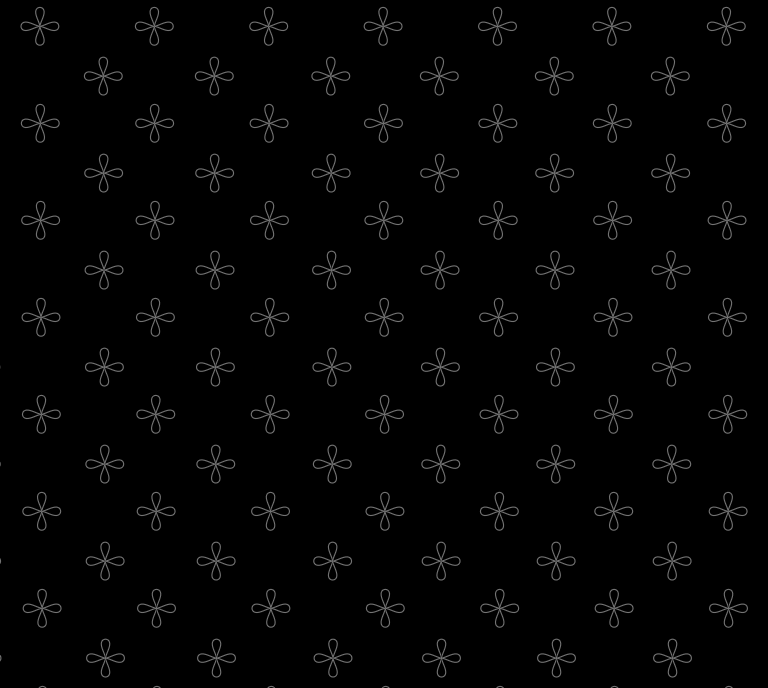
Reproduce this pattern procedurally as a WebGL 1 fragment shader.

```glsl
precision highp float;
// Draws staggered rows of thin grey four-petal flower outlines on black.

uniform vec2 u_resolution;

const float PI = 3.14159265;
const float CANVAS_WIDTH = 768.0;   // design units across the canvas
const float ROW_PITCH = 97.0;
const float ROW_DRIFT = 0.0038;     // sideways slip per unit of descent
const float PETAL_LENGTH = 18.9;
const float PETAL_SWELL = 6.5;
const float LINE_HALF_WIDTH = 0.56;
const vec3 LINE_COLOR = vec3(0.45);
const int PETAL_STEPS = 16;

float segmentDistance(vec2 p, vec2 a, vec2 b) {
  vec2 ab = b - a;
  float t = clamp(dot(p - a, ab) / dot(ab, ab), 0.0, 1.0);
  return length(p - a - ab * t);
}

// Upper half of a teardrop, from the flower centre (0) to its tip (PI / 2)
vec2 petalPoint(float angle, float reach, float swell) {
  float s = sin(angle);
  return vec2(reach * s * s, 2.0 * swell * s * s * s * cos(angle));
}

// Fold into one eighth, then measure to half a petal outline
float flowerDistance(vec2 p, float reach, float swell) {
  p = abs(p);
  if (p.y > p.x) p = p.yx;
  float nearest = 1000.0;
  vec2 previous = vec2(0.0);
  for (int i = 1; i <= PETAL_STEPS; i++) {
    float angle = 0.5 * PI * float(i) / float(PETAL_STEPS);
    vec2 current = petalPoint(angle, reach, swell);
    nearest = min(nearest, segmentDistance(p, previous, current));
    previous = current;
  }
  return nearest;
}

// Uneven column spacing as a short sine series, with wider outer gaps
float columnShift(float column) {
  vec4 waves = sin(column * PI / 5.0 * vec4(1.0, 2.0, 3.0, 4.0));
  float outerGap = min(column, 0.0) + max(column - 5.0, 0.0);
  return dot(waves, vec4(-2.51, 1.23, -1.08, -1.82)) + 12.5 * outerGap;
}

// Position relative to the nearest flower of one set of rows
vec2 flowerOffset(vec2 p, vec2 start, float pitch, float unevenness) {
  float row = floor((p.y - start.y) / ROW_PITCH + 0.5);
  float centerY = start.y + row * ROW_PITCH;
  float x = p.x - start.x - ROW_DRIFT * row * ROW_PITCH;
  float column = floor(x / pitch + 0.5);
  float centerX = column * pitch + unevenness * columnShift(column);
  return vec2(x - centerX, p.y - centerY);
}

void main() {
  float pixel = CANVAS_WIDTH / u_resolution.x;
  vec2 p = vec2(gl_FragCoord.x, u_resolution.y - gl_FragCoord.y) * pixel;

  // Even rows of seven and uneven rows of six
  vec2 even = flowerOffset(p, vec2(39.9, 26.3), 114.4, 0.0);
  vec2 uneven = flowerOffset(p, vec2(103.3, 76.1), 113.4, 1.0);
  vec2 local = dot(even, even) < dot(uneven, uneven) ? even : uneven;

  // Antialiased outline
  float d = flowerDistance(local, PETAL_LENGTH, PETAL_SWELL);
  float coverage = clamp(0.5 + (LINE_HALF_WIDTH - d) / pixel, 0.0, 1.0);
  gl_FragColor = vec4(LINE_COLOR * coverage, 1.0);
}
```
